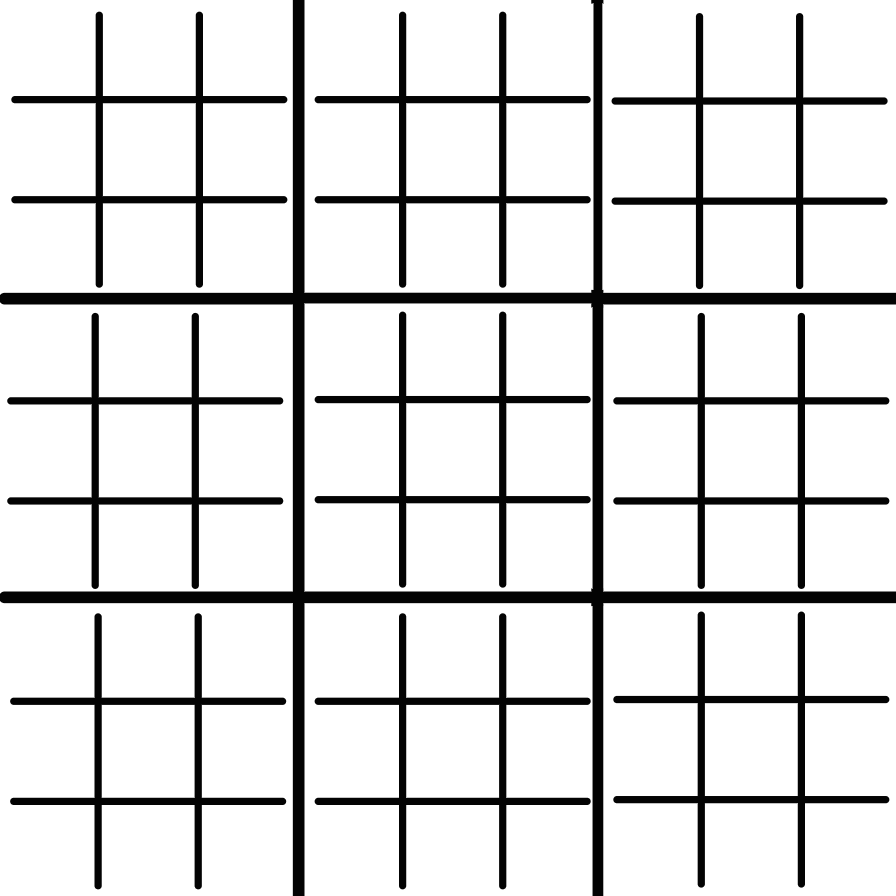
Reproduce this pattern procedurally as a WebGL 1 fragment shader.

```glsl
precision highp float;

uniform vec2 u_resolution;

// The canvas is 768 units wide: three cells of 256.
const float CANVAS = 768.0;
const float CELL = 256.0;
const vec3 PAPER = vec3(1.0);
const vec3 INK = vec3(0.01);

// Upright stroke with round ends, centred on zero.
float roundStroke(vec2 p, float halfLength, float radius) {
    p.y -= clamp(p.y, -halfLength, halfLength);
    return length(p) - radius;
}

float box(vec2 p, vec2 halfSize) {
    vec2 d = abs(p) - halfSize;
    return length(max(d, 0.0)) + min(max(d.x, d.y), 0.0);
}

// Two upright and two level strokes.
float smallGrid(vec2 p, float halfGap, float halfLength, float radius) {
    float upright = roundStroke(vec2(abs(p.x) - halfGap, p.y), halfLength, radius);
    float level = roundStroke(vec2(abs(p.y) - halfGap, p.x), halfLength, radius);
    return min(upright, level);
}

// One-hot selector for an index from 0 to 2.
vec3 pick(float index) {
    return 1.0 - min(abs(vec3(0.0, 1.0, 2.0) - index), 1.0);
}

// Hand-placed drift of each small grid; matrix columns are cell columns.
vec2 gridDrift(vec2 cell) {
    mat3 driftX = mat3(0.0, -3.5, -1.0,  4.0, 4.0, 4.0,  2.5, 4.0, 4.0);
    mat3 driftY = mat3(0.3, 2.5, 4.0,  0.3, 1.4, 4.0,  1.5, 2.5, 2.5);
    vec3 column = pick(cell.x);
    vec3 row = pick(cell.y);
    return vec2(dot(row, driftX * column), dot(row, driftY * column));
}

// Thick dividers, slightly uneven from one cell to the next.
float frame(vec2 p, vec2 cell) {
    float d = CANVAS;
    for (int i = 1; i <= 2; i++) {
        float line = float(i);
        float second = line - 1.0;
        float at = line * CELL;
        float slim = second * mix(0.4, 1.2, 1.0 - step(0.5, cell.y));
        float upright = abs(p.x - at - 0.5 * second) - (5.0 - slim);
        float thin = (1.0 - second) * pick(cell.x).y;
        vec2 fromMiddle = vec2(p.y - at + 0.5 * thin, p.x - CANVAS);
        float level = roundStroke(fromMiddle, CANVAS - 4.0, 5.0 - 0.4 * thin);
        d = min(d, min(upright, level));
    }
    // Square nubs where the second divider was drawn in pieces.
    for (int i = 0; i <= 2; i++) {
        float joint = float(i);
        float reach = mix(3.0, 7.5, min(joint, 1.0));
        vec2 nub = p - vec2(2.0 * CELL, joint * CELL);
        d = min(d, box(nub, vec2(5.2, reach)));
    }
    return d;
}

void main() {
    float side = min(u_resolution.x, u_resolution.y);
    float pixel = CANVAS / side;
    vec2 p = gl_FragCoord.xy / u_resolution * CANVAS;
    p.y = CANVAS - p.y;

    vec2 cell = clamp(floor(p / CELL), 0.0, 2.0);
    vec2 local = p - (cell + 0.5) * CELL - gridDrift(cell);

    float d = smallGrid(local, 42.9, 115.2, 3.1);
    d = min(d, frame(p, cell));

    float ink = clamp(0.5 - d / pixel, 0.0, 1.0);
    gl_FragColor = vec4(mix(PAPER, INK, ink), 1.0);
}
```
